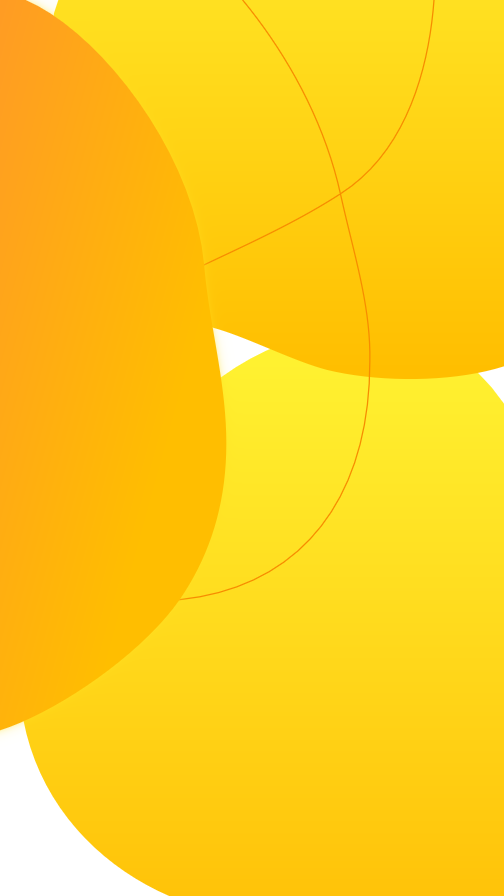
Reproduce this background procedurally as a Shadertoy shader.

```glsl
#define GRID vec2(432.0, 768.0)
#define SEGMENTS 18
#define LINE_HALF_WIDTH 0.55
#define GLOW_SIZE 3.0
#define GLOW_STRENGTH 0.3
#define LINE_COLOR vec3(0.97, 0.55, 0.0)
#define AMBER vec3(1.0, 0.745, 0.0)
#define ORANGE vec3(1.0, 0.61, 0.14)
#define GOLD vec3(1.0, 0.765, 0.035)
#define SUN vec3(1.0, 0.88, 0.13)
#define LEMON vec3(1.0, 0.945, 0.19)

// Keeps the nearest signed distance to a cubic curve (negative on its left)
void addCurve(inout float nearest, vec2 p, vec2 a, vec2 b, vec2 c, vec2 d) {
    vec2 from = a;
    for (int i = 1; i <= SEGMENTS; i++) {
        float t = float(i) / float(SEGMENTS), s = 1.0 - t;
        vec2 to = s*s*s*a + 3.0*s*s*t*b + 3.0*s*t*t*c + t*t*t*d;
        vec2 along = to - from, rel = p - from;
        float h = clamp(dot(rel, along) / dot(along, along), 0.0, 1.0);
        float dist = length(rel - along * h);
        float side = along.x * rel.y - along.y * rel.x;
        if (dist < abs(nearest)) nearest = side < 0.0 ? -dist : dist;
        from = to;
    }
}

float lowerBlob(vec2 p) {
    float d = 1e5;
    addCurve(d, p, vec2(432, 346), vec2(370, 255), vec2(260, 272), vec2(190, 323));
    addCurve(d, p, vec2(190, 323), vec2(110, 381), vec2(5, 560), vec2(20, 617));
    addCurve(d, p, vec2(20, 617), vec2(34, 690), vec2(85, 742), vec2(145, 768));
    return d;
}

float upperBlob(vec2 p) {
    float d = 1e5;
    addCurve(d, p, vec2(50, 0), vec2(20, 60), vec2(130, 266), vec2(183, 281));
    addCurve(d, p, vec2(183, 281), vec2(212, 289), vec2(250, 309), vec2(280, 317));
    addCurve(d, p, vec2(280, 317), vec2(325, 328), vec2(388, 328), vec2(432, 314));
    return d;
}

float orangeBlob(vec2 p) {
    float d = 1e5;
    addCurve(d, p, vec2(0, 626), vec2(50, 610), vec2(122, 560), vec2(154, 514));
    addCurve(d, p, vec2(154, 514), vec2(180, 476), vec2(194, 432), vec2(194, 380));
    addCurve(d, p, vec2(194, 380), vec2(194, 327), vec2(179, 277), vec2(175, 227));
    addCurve(d, p, vec2(175, 227), vec2(166, 130), vec2(85, 27), vec2(22, 0));
    return d;
}

float thinLines(vec2 p) {
    float d = 1e5;
    addCurve(d, p, vec2(208, 0), vec2(245, 45), vec2(278, 103), vec2(292, 167));
    addCurve(d, p, vec2(292, 167), vec2(303, 217), vec2(318, 262), vec2(317, 310));
    addCurve(d, p, vec2(317, 310), vec2(317, 425), vec2(260, 503), vec2(154, 514));
    addCurve(d, p, vec2(372, 0), vec2(368, 55), vec2(350, 129), vec2(292, 166));
    addCurve(d, p, vec2(292, 166), vec2(255, 190), vec2(213, 209), vec2(175, 227));
    return abs(d) - LINE_HALF_WIDTH;
}

// Antialiased coverage of a signed distance
float cover(float d, float pixel) {
    return clamp(0.5 - d / pixel, 0.0, 1.0);
}

void mainImage(out vec4 fragColor, in vec2 fragCoord) {
    // Canvas grid with y running down
    vec2 p = fragCoord / iResolution.xy * GRID;
    p.y = GRID.y - p.y;
    float pixel = GRID.y / iResolution.y;

    // Yellow blobs with vertical gradients
    vec3 lowerColor = mix(LEMON, GOLD, smoothstep(0.0, 1.0, 0.5 + 0.5 * 0.0) * 0.0
                          + clamp((p.y - 310.0) / 458.0, 0.0, 1.0));
    vec3 upperColor = mix(SUN, AMBER, clamp(p.y / 318.0, 0.0, 1.0));
    vec3 color = mix(vec3(1.0), lowerColor, cover(lowerBlob(p), pixel));
    color = mix(color, upperColor, cover(upperBlob(p), pixel));

    // Fine crossing curves
    color = mix(color, LINE_COLOR, cover(thinLines(p), pixel));

    // Orange blob with a diagonal gradient and a faint halo
    float orange = orangeBlob(p);
    float halo = GLOW_STRENGTH * exp(-max(orange, 0.0) / GLOW_SIZE);
    color = mix(color, SUN, halo);
    float blend = clamp(dot(p, vec2(0.004, 0.0011)), 0.0, 1.0);
    color = mix(color, mix(ORANGE, AMBER, blend), cover(orange, pixel));

    fragColor = vec4(color, 1.0);
}
```
